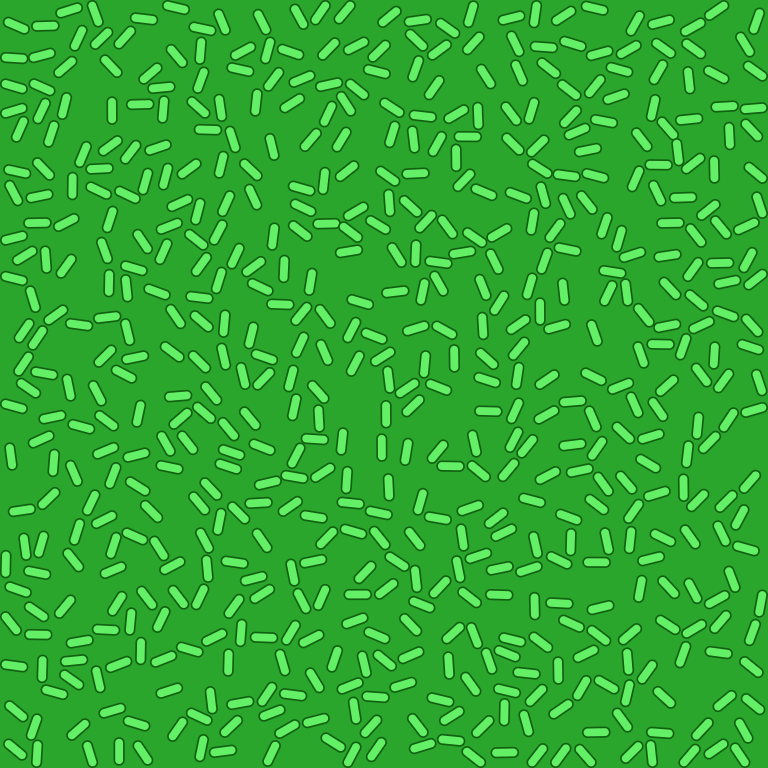
Reproduce this pattern procedurally as a Shadertoy shader.

```glsl
// Scattered light green rods with dark outlines on a green ground.
// Each cell of a jittered grid holds one rod of random direction; a few
// relaxation passes push neighbouring rods apart until they are clear.

#define CELLS 25.0          // grid cells along the canvas
#define HALF_AXIS 0.0113    // half length of the rod's core segment
#define RADIUS 0.0073       // rod radius including the outline
#define OUTLINE 0.0022      // outline width
#define GAP 0.002           // clearance sought between rods
#define JITTER 0.9          // random shift, as a share of the cell
#define VACANCY 0.06        // share of empty cells
#define GROUND vec3(0.16, 0.65, 0.17)
#define FILL vec3(0.39, 0.94, 0.40)
#define EDGE vec3(0.07, 0.38, 0.07)

const int SIDE = 9;         // cells along the local neighbourhood
const int PASSES = 3;       // each pass uses up one ring of cells

vec4 hash42(vec2 p) {
    vec4 q = fract(p.xyxy * vec4(0.1031, 0.1030, 0.0973, 0.1099));
    q += dot(q, q.wzxy + 33.33);
    return fract((q.xxyz + q.yzzw) * q.zywx);
}

bool isEmpty(vec4 rod) {
    return dot(rod.zw, rod.zw) < 0.5;
}

// Rod of one cell: centre in xy, unit axis in zw (zero when empty)
vec4 seedRod(vec2 cell) {
    vec4 rnd = hash42(cell + 17.0);
    bool outside = any(lessThan(cell, vec2(0.0)))
                || any(greaterThanEqual(cell, vec2(CELLS)));
    if (outside || rnd.w < VACANCY) return vec4(-99.0, -99.0, 0.0, 0.0);
    float angle = 3.14159 * rnd.z;
    return vec4(cell + 0.5 + JITTER * (rnd.xy - 0.5), cos(angle), sin(angle));
}

// Shift that moves rod a away from rod b when they are too close
vec2 separation(vec4 a, vec4 b) {
    vec2 offset = a.xy - b.xy;
    float dist = max(length(offset), 0.0001);
    vec2 dir = offset / dist;
    float reach = abs(dot(a.zw, dir)) + abs(dot(b.zw, dir));
    float needed = CELLS * (2.0 * RADIUS + GAP + HALF_AXIS * reach);
    return 0.5 * dir * max(needed - dist, 0.0);
}

// Keeps the whole rod inside the canvas
vec2 keepInside(vec4 rod) {
    vec2 extent = CELLS * (RADIUS + HALF_AXIS * abs(rod.zw));
    return clamp(rod.xy, extent, CELLS - extent);
}

float rodDistance(vec2 p, vec4 rod) {
    vec2 q = p - rod.xy / CELLS;
    float along = clamp(dot(q, rod.zw), -HALF_AXIS, HALF_AXIS);
    return length(q - along * rod.zw) - RADIUS;
}

void mainImage(out vec4 fragColor, in vec2 fragCoord) {
    float pixel = 1.0 / min(iResolution.x, iResolution.y);
    vec2 uv = fragCoord * pixel;
    vec2 corner = floor(uv * CELLS) - float(SIDE / 2);

    // Seed the neighbourhood
    vec4 rods[81];
    for (int j = 0; j < SIDE; j++)
    for (int i = 0; i < SIDE; i++)
        rods[j * SIDE + i] = seedRod(corner + vec2(i, j));

    // Relax the centres; each result goes one row and column back, into
    // a slot no later cell of the same pass reads
    for (int k = 0; k < PASSES; k++) {
        int last = SIDE - 2 * k - 1;
        for (int j = 1; j < last; j++)
        for (int i = 1; i < last; i++) {
            int id = j * SIDE + i;
            vec4 rod = rods[id];
            if (!isEmpty(rod)) {
                vec2 push = vec2(0.0);
                for (int y = -1; y <= 1; y++)
                for (int x = -1; x <= 1; x++)
                    push += separation(rod, rods[id + y * SIDE + x]);
                rod.xy += push;
                rod.xy = keepInside(rod);
            }
            rods[id - SIDE - 1] = rod;
        }
    }

    // Paint the nearest rods, outline first and fill on top
    vec3 color = GROUND;
    for (int j = 0; j < SIDE - 2 * PASSES; j++)
    for (int i = 0; i < SIDE - 2 * PASSES; i++) {
        vec4 rod = rods[j * SIDE + i];
        if (isEmpty(rod)) continue;
        float d = rodDistance(uv, rod);
        color = mix(color, EDGE, clamp(0.5 - d / pixel, 0.0, 1.0));
        color = mix(color, FILL, clamp(0.5 - (d + OUTLINE) / pixel, 0.0, 1.0));
    }
    fragColor = vec4(color, 1.0);
}
```
